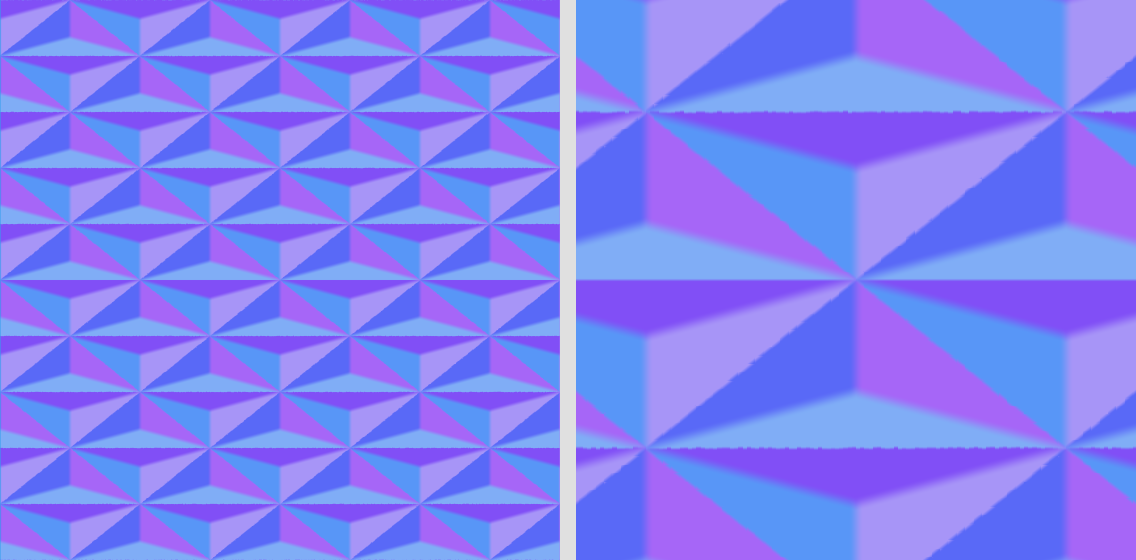
Left: the whole. Right: its middle third, enlarged.
Give the GLSL for this texture map, as a WebGL 2 fragment shader.

```glsl
#version 300 es
precision highp float;
// Normal map of staggered rows of three-sided pyramids, pointing up and down in turn.

uniform vec2 u_resolution;
out vec4 fragColor;

const float COLUMNS = 4.0;
const float ROWS = 10.0;
const vec2 CELL = vec2(1.0 / COLUMNS, 1.0 / ROWS);
const float RIDGE_SOFT = 0.0045;   // half width of the blurred ridges
const float EDGE_SOFT = 0.0011;    // half width of the crisp pyramid outlines
const float CREASE_WIDTH = 0.0016;
const float CREASE_TINT = 0.3;
const float RAGGED = 0.0011;       // wear along the outlines
const float GRAIN = 400.0;         // wear steps across the canvas
const float FRINGE_WIDTH = 0.0022;

const vec3 UP_LEFT = vec3(0.35, 0.41, 0.97);
const vec3 UP_RIGHT = vec3(0.65, 0.40, 0.97);
const vec3 UP_BASE = vec3(0.50, 0.68, 0.965);
const vec3 DOWN_LEFT = vec3(0.345, 0.59, 0.97);
const vec3 DOWN_RIGHT = vec3(0.655, 0.585, 0.97);
const vec3 DOWN_BASE = vec3(0.505, 0.31, 0.965);
const vec3 FLAT_NORMAL = vec3(0.50, 0.50, 0.98);
const vec3 FRINGE_LEFT = vec3(0.20, 0.62, 0.93);
const vec3 FRINGE_RIGHT = vec3(0.70, 0.50, 0.96);

float hash(vec2 p) {
    return fract(sin(dot(p, vec2(127.1, 311.7))) * 43758.5453);
}

// Three facets meeting at the centroid; q.x from the axis, q.y up from the base.
vec3 pyramid(vec2 q, vec3 left, vec3 right, vec3 base) {
    float slope = CELL.y / (1.5 * CELL.x);
    float ridge = (q.y - CELL.y / 3.0 + slope * abs(q.x)) / length(vec2(1.0, slope));
    vec3 sides = mix(left, right, smoothstep(-RIDGE_SOFT, RIDGE_SOFT, q.x));
    return mix(base, sides, smoothstep(-RIDGE_SOFT, RIDGE_SOFT, ridge));
}

// One row of alternating pyramids; alternate rows move by half a cell.
vec3 rowColor(vec2 p, float row) {
    float y = clamp(p.y - row * CELL.y, 0.0, CELL.y);
    float u = p.x / CELL.x - 0.5 * mod(row, 2.0);
    float upX = (u - round(u)) * CELL.x;
    float downX = (fract(u) - 0.5) * CELL.x;

    vec3 up = pyramid(vec2(upX, y), UP_LEFT, UP_RIGHT, UP_BASE);
    vec3 down = pyramid(vec2(downX, CELL.y - y), DOWN_LEFT, DOWN_RIGHT, DOWN_BASE);

    // Signed distance to the slanted outline, positive in the upward pyramid
    float steep = 0.5 * CELL.x / CELL.y;
    float side = (steep * (CELL.y - y) - abs(upX)) / length(vec2(1.0, steep));
    side += (hash(floor(p * GRAIN * 0.5)) - 0.5) * RAGGED;
    vec3 color = mix(down, up, smoothstep(-EDGE_SOFT, EDGE_SOFT, side));
    float crease = 1.0 - smoothstep(0.0, CREASE_WIDTH, abs(side));
    return mix(color, FLAT_NORMAL, CREASE_TINT * crease);
}

void main() {
    vec2 p = gl_FragCoord.xy / u_resolution;

    // Join the rows on either side of the nearest seam; the middle seam is clean
    float seam = round(p.y / CELL.y);
    float worn = min(abs(seam - 0.5 * ROWS), 1.0);
    float jitter = hash(vec2(floor(p.x * GRAIN), seam)) - 0.5;
    float offset = p.y - seam * CELL.y + worn * RAGGED * jitter;
    vec3 color = mix(rowColor(p, seam - 1.0), rowColor(p, seam),
                     smoothstep(-EDGE_SOFT, EDGE_SOFT, offset));

    // Faint fringe at the side borders
    float leftFringe = 1.0 - smoothstep(0.0, FRINGE_WIDTH, p.x);
    float rightFringe = 1.0 - smoothstep(0.0, FRINGE_WIDTH, 1.0 - p.x);
    color = mix(color, FRINGE_LEFT, 0.8 * leftFringe);
    color = mix(color, FRINGE_RIGHT, 0.5 * rightFringe);

    fragColor = vec4(color, 1.0);
}
```
